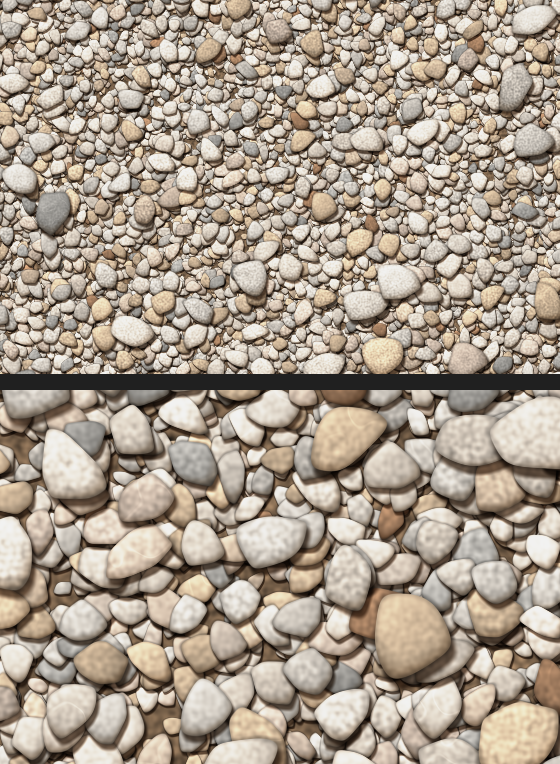
Top, the full canvas; bottom, a detail of the centre.
Give the GLSL for this texture, as a Shadertoy shader.

```glsl
// Sunlit river gravel: rounded pebbles of mixed size heaped over dark soil.

#define LIGHT normalize(vec3(-0.28, 0.60, 0.90))
#define SHADOW_SHIFT vec2(0.10, -0.23)
#define SHADOW_TINT vec3(0.42, 0.36, 0.31)
#define CONTACT 0.30
#define AMBIENT 0.40
#define SUN 0.78
#define SPECKLE 0.15
#define MOTTLE 0.11
#define JITTER 0.76
#define FACETS 7

const float TAU = 6.28318;

vec4 hash4(vec2 p) {
    vec4 q = fract(p.xyxy * vec4(0.1031, 0.1030, 0.0973, 0.1099));
    q += dot(q, q.wzxy + 33.33);
    return fract((q.xxyz + q.yzzw) * q.zywx);
}

float cornerSlope(vec2 corner, vec2 offset) {
    return dot(hash4(corner).xy * 2.0 - 1.0, offset);
}

float gradientNoise(vec2 p) {
    vec2 i = floor(p), f = fract(p), e = vec2(0.0, 1.0);
    vec2 w = f * f * f * (f * (f * 6.0 - 15.0) + 10.0);
    float below = mix(cornerSlope(i, f), cornerSlope(i + e.yx, f - e.yx), w.x);
    float above = mix(cornerSlope(i + e, f - e), cornerSlope(i + 1.0, f - 1.0), w.x);
    return 1.6 * mix(below, above, w.y);
}

// Soft polygon: about 0 at the centre and 1 on the outline
float pebbleShape(vec2 v, vec4 seed) {
    float angle = seed.x * TAU, stretch = mix(1.0, 1.30, seed.y);
    float c = cos(angle), s = sin(angle);
    vec2 p = mat2(c, -s, s, c) * v * vec2(1.0 / stretch, stretch);
    float power = mix(6.0, 14.0, seed.z), sum = 0.0;
    for (int k = 0; k < FACETS; k++) {
        float n = float(k);
        float a = TAU * (n + 0.7 * fract(seed.w * 17.0 + n * 0.618)) / float(FACETS);
        float reach = mix(0.78, 1.10, fract(seed.z * 31.0 + n * n * 0.377));
        sum += pow(max(dot(p, vec2(cos(a), sin(a))) / reach, 0.005), power);
    }
    return pow(sum, 1.0 / power);
}

vec3 pebbleTint(vec4 seed) {
    vec3 grey = vec3(0.81, 0.785, 0.75), cream = vec3(0.92, 0.87, 0.81);
    vec3 sand = vec3(0.84, 0.74, 0.62), pink = vec3(0.84, 0.765, 0.70);
    vec3 slate = vec3(0.66, 0.65, 0.63), rust = vec3(0.66, 0.51, 0.39);
    float pick = seed.x;
    vec3 tint = mix(grey, cream, smoothstep(0.12, 0.32, pick));
    tint = mix(tint, pink, smoothstep(0.50, 0.64, pick));
    tint = mix(tint, sand, smoothstep(0.68, 0.78, pick));
    tint = mix(tint, slate, step(0.92, pick));
    tint = mix(tint, rust, step(0.98, pick));
    return tint * mix(0.86, 1.11, seed.y);
}

vec3 pebbleColour(vec2 uv, vec2 v, float d, vec4 seed) {
    vec2 grain = uv + seed.zw * 7.0;
    float mottle = gradientNoise(grain * 36.0);
    float speckle = gradientNoise(grain * 165.0);
    float vein = 1.0 - smoothstep(0.0, 0.07, abs(gradientNoise(grain * 19.0 + mottle * 0.4)));
    vec3 tint = pebbleTint(seed);
    tint *= 1.0 + MOTTLE * mottle + SPECKLE * speckle * mix(0.4, 1.4, seed.z);
    tint *= 1.0 + 0.08 * vein * step(0.8, seed.w);
    vec3 normal = normalize(vec3(v * d * d + 0.12 * vec2(mottle, speckle), 0.95));
    float light = AMBIENT + SUN * max(dot(normal, LIGHT), 0.0);
    vec3 warmth = mix(vec3(1.04, 0.97, 0.89), vec3(1.0), smoothstep(0.55, 0.95, light));
    return tint * light * warmth * (1.0 - 0.18 * smoothstep(0.86, 1.02, d));
}

// Paints one size of pebble, with its shadows, over what lies below;
// lean makes the size more common towards the lower edge
void layPebbles(inout vec3 col, vec2 uv, float cells, float cover, float lean, float size, float layer) {
    vec2 g = uv * cells, home = floor(g);
    for (int j = -1; j <= 1; j++)
    for (int i = -1; i <= 1; i++) {
        vec2 cell = home + vec2(i, j);
        vec4 place = hash4(cell + layer * 37.3 + 11.0);
        float height = (cell.y + 0.5) / cells;
        if (place.x > cover * (1.0 + lean * (0.5 - height))) continue;
        float radius = size * mix(0.72, 1.12, place.w);
        vec2 v = (g - cell - 0.5 - (place.yz - 0.5) * JITTER) / radius;
        if (dot(v, v) > 4.0) continue;
        vec4 form = hash4(cell + layer * 53.7 + 191.0);
        vec4 mineral = hash4(cell + layer * 71.9 + 407.0);
        float d = pebbleShape(v, form);
        float shadowD = pebbleShape(v - SHADOW_SHIFT, form);
        col *= mix(SHADOW_TINT, vec3(1.0), smoothstep(0.92, 1.12, shadowD));
        col *= 1.0 - CONTACT * (1.0 - smoothstep(0.98, 1.15, d));
        float blur = min(0.8 * cells / (radius * iResolution.y), 0.3);
        float mask = 1.0 - smoothstep(1.0 - blur, 1.0 + blur, d);
        if (mask > 0.0) col = mix(col, pebbleColour(uv, v, d, mineral), mask);
    }
}

void mainImage(out vec4 fragColor, in vec2 fragCoord) {
    vec2 uv = fragCoord / iResolution.y;

    // Soil, then pebbles from grit up to cobbles
    float soil = gradientNoise(uv * 70.0) + gradientNoise(uv * 150.0);
    vec3 col = vec3(0.47, 0.38, 0.29) * (1.0 + 0.35 * soil);
    layPebbles(col, uv, 50.0, 0.88, 0.0, 0.52, 1.0);
    layPebbles(col, uv, 35.0, 0.90, 0.0, 0.53, 2.0);
    layPebbles(col, uv, 29.0, 0.72, 0.0, 0.54, 3.0);
    layPebbles(col, uv, 23.0, 0.46, 0.2, 0.53, 4.0);
    layPebbles(col, uv, 16.5, 0.22, 0.7, 0.51, 5.0);
    layPebbles(col, uv, 10.0, 0.10, 0.8, 0.51, 6.0);

    // Gentle shoulder keeps the sunlit tops off pure white
    col = mix(col, 0.80 + 0.15 * tanh((col - 0.80) / 0.15), step(0.80, col));
    fragColor = vec4(clamp(col, 0.0, 1.0), 1.0);
}
```
